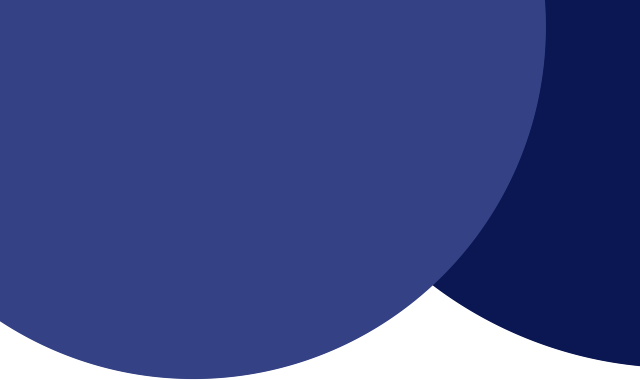
This background is drawn by a Shadertoy shader. Its source:

```glsl
// Colours
const vec3 PAPER = vec3(1.0);
const vec3 NAVY = vec3(0.043, 0.090, 0.325);
const vec3 INDIGO = vec3(0.204, 0.255, 0.518);

// Discs, in units of the canvas height: centre x, centre y, radius
const vec3 BACK_DISC = vec3(1.787, 1.106, 1.0746);
const vec3 FRONT_DISC = vec3(0.509, 0.930, 0.9276);

// Edge softness, as a share of one screen step
const float EDGE_SOFTNESS = 0.6;

float discDistance(vec2 p, vec3 disc) {
    return length(p - disc.xy) - disc.z;
}

// Smooth coverage of a shape from its signed distance
float coverage(float distanceToEdge) {
    float halfWidth = EDGE_SOFTNESS / iResolution.y;
    return 1.0 - smoothstep(-halfWidth, halfWidth, distanceToEdge);
}

void mainImage(out vec4 fragColor, in vec2 fragCoord) {
    // Keep the composition anchored across the width at any aspect
    const float DESIGN_ASPECT = 1.6842;
    vec2 p = fragCoord / iResolution.xy * vec2(DESIGN_ASPECT, 1.0);

    // Layers from back to front
    vec3 color = PAPER;
    color = mix(color, NAVY, coverage(discDistance(p, BACK_DISC)));
    color = mix(color, INDIGO, coverage(discDistance(p, FRONT_DISC)));

    fragColor = vec4(color, 1.0);
}
```
